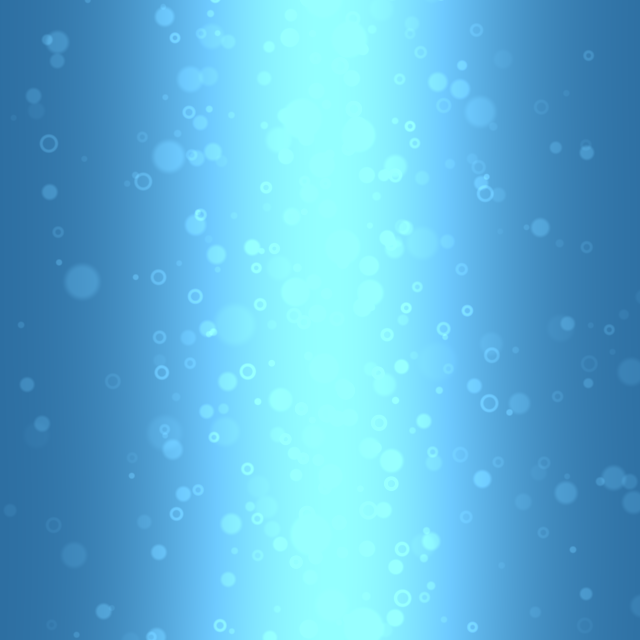
Write a Shadertoy shader that draws this background.

```glsl
// Soft bubbles and small rings drifting through a bright vertical shaft of blue water light.

vec4 hash4(vec2 cell) {
    vec4 q = fract(cell.xyxy * vec4(0.1031, 0.1030, 0.0973, 0.1099));
    q += dot(q, q.wzxy + 33.33);
    return fract((q.xxyz + q.yzzw) * q.zywx);
}

// Brightness of the shaft: 1 along its slightly swaying axis, 0 at the sides
float shaft(vec2 p) {
    float axis = 0.515 + 0.005 * sin(5.0 * p.y + 0.6) + 0.002 * sin(11.0 * p.y);
    float d = (p.x - axis) / 0.275;
    return exp(-d * d);
}

// One cellular layer: one possible bubble per cell, more likely inside the shaft
float bubbles(vec2 p, float cells, vec2 radii, float seed, bool hollow) {
    float glow = 0.0;
    float pixel = 1.0 / iResolution.y;
    vec2 base = floor(p * cells);
    for (int j = -1; j <= 1; j++) {
        for (int i = -1; i <= 1; i++) {
            vec2 cell = base + vec2(i, j);
            vec4 rnd = hash4(cell + seed);
            vec2 center = (cell + rnd.xy) / cells;
            float chance = 0.12 + 0.72 * shaft(center);
            float strength = mix(0.04, 0.22, fract(rnd.w * 37.0));
            float radius = mix(radii.x, radii.y, rnd.z * rnd.z);
            float dist = length(p - center);

            // Filled discs fade at the rim; rings keep a faint inside
            float disc = 1.0 - smoothstep(radius * 0.7, radius * 1.1 + pixel, dist);
            float rim = 1.0 - smoothstep(0.0005, 0.0025 + pixel, abs(dist - radius));
            float shape = hollow ? rim + 0.15 * disc : disc;
            glow += step(rnd.w, chance) * strength * shape;
        }
    }
    return glow;
}

void mainImage(out vec4 fragColor, in vec2 fragCoord) {
    vec2 p = (fragCoord - 0.5 * iResolution.xy) / iResolution.y + 0.5;

    // Base light, then bubbles from the largest to the smallest
    float light = 1.06 * shaft(p) - 0.04;
    light += 0.8 * bubbles(p, 9.0, vec2(0.018, 0.034), 17.0, false);
    light += bubbles(p, 13.0, vec2(0.011, 0.018), 53.0, false);
    light += bubbles(p, 15.0, vec2(0.004, 0.010), 91.0, false);
    light += 1.1 * bubbles(p, 14.0, vec2(0.006, 0.012), 137.0, true);

    // Deep blue to pale cyan
    vec3 color = vec3(0.18, 0.44, 0.64) + vec3(0.39, 0.55, 0.56) * min(light, 1.06);
    fragColor = vec4(min(color, 1.0), 1.0);
}
```
